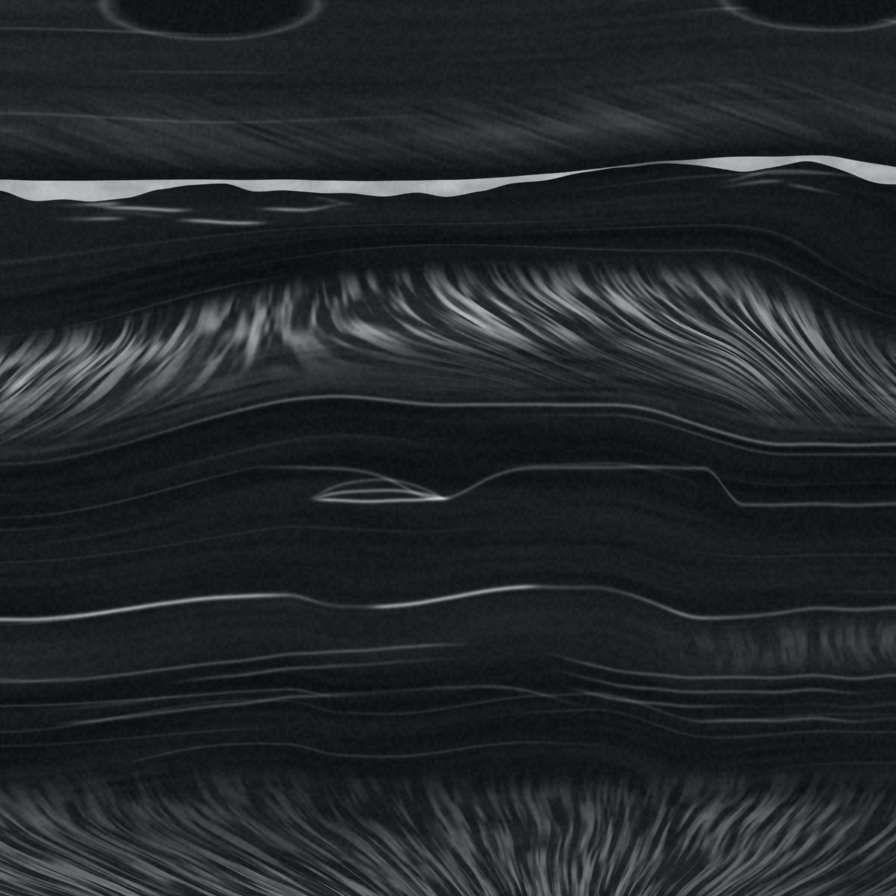
Reproduce this texture procedurally as a Shadertoy shader.

```glsl
const vec3 STONE_TINT = vec3(-0.007, 0.001, 0.006);
const float BLACK_TONE = 0.078;
const float GREY_TONE = 0.128;
const float VEIN_TONE = 0.74;
const float PLUME_GAIN = 0.46;
const float GRAIN_GAIN = 0.035;
const float STRANDS = 30.0;
#define ramp smoothstep

float hash(vec2 p) {
    vec3 q = fract(p.xyx * 0.1031);
    q += dot(q, q.yzx + 33.33);
    return fract((q.x + q.y) * q.z);
}

float noise(float x, float y) {
    vec2 p = vec2(x, y), i = floor(p), f = fract(p);
    f = f * f * (3.0 - 2.0 * f);
    return mix(mix(hash(i), hash(i + vec2(1, 0)), f.x),
               mix(hash(i + vec2(0, 1)), hash(i + vec2(1, 1)), f.x), f.y);
}

float bump(float x, float centre, float width) {
    float d = (x - centre) / width;
    return exp(-d * d);
}

float span(float a, float b, float soft, float x) {
    return ramp(a - soft, a + soft, x) * (1.0 - ramp(b - soft, b + soft, x));
}

// Heights of the main seams across the slab
float veinTop(float x) {
    return 0.799 + 0.027 * ramp(0.5, 0.85, x) - 0.016 * ramp(0.92, 1.03, x);
}
float plumeTop(float x) {
    return 0.625 + 0.081 * ramp(-0.05, 0.5, x) - 0.085 * ramp(0.8, 1.03, x);
}
float plumeBase(float x) {
    return 0.484 + 0.076 * ramp(0.0, 0.38, x) - 0.01 * ramp(0.38, 0.5, x) - 0.044 * ramp(0.68, 0.88, x);
}
float paleSeam(float x) {
    return 0.308 + 0.027 * ramp(0.0, 0.3, x) - 0.011 * ramp(0.32, 0.38, x)
         + 0.02 * ramp(0.42, 0.6, x) - 0.033 * ramp(0.66, 0.79, x) + 0.01 * ramp(0.8, 0.93, x);
}

// Height with the folding of the layers removed
float layerHeight(float x, float y) {
    float lift = mix(paleSeam(x) - 0.32, plumeBase(x) - 0.53, ramp(0.3, 0.5, y));
    lift = mix(lift, plumeTop(x) - 0.67, ramp(0.52, 0.66, y));
    lift = mix(lift, veinTop(x) - 0.805, ramp(0.7, 0.79, y));
    return y - lift + 0.012 * (noise(x * 4.0, y * 9.0) - 0.5);
}

// Short curved fibres that lean further with depth
float fibres(float x, float depth, float bend) {
    float u = x - bend * depth * depth + 0.016 * noise(x * 11.0, depth * 24.0);
    return ramp(0.28, 0.85, 0.6 * noise(u * 115.0, depth * 30.0) + 0.4 * noise(u * 230.0, depth * 60.0 + 9.0));
}

void mainImage(out vec4 fragColor, in vec2 fragCoord) {
    vec2 p = fragCoord / iResolution.xy;
    float x = p.x, y = p.y, v = layerHeight(x, y), pixel = 1.0 / iResolution.y;
    float wobble = 0.005 * (noise(x * 22.0, 3.0) - 0.5);

    // Dark and grey layers
    float grey = ramp(0.81, 0.85, v) * (0.65 + 0.5 * noise(x * 3.0, v * 12.0))
               + 0.8 * span(0.25, 0.315, 0.014, v) + 0.3 * span(0.34, 0.43, 0.03, v)
               + 0.4 * span(0.72, 0.775, 0.015, v) + 0.5 * (1.0 - ramp(0.06, 0.16, v));
    float tone = mix(BLACK_TONE, GREY_TONE, grey);
    tone += 0.035 * noise(x * 3.0, v * 42.0) + 0.03 * noise(x * 7.0, v * 150.0) - 0.029;

    // Faint hair above the vein and beside the pale seam
    float hair = noise((x + y * 1.6) * 26.0, (y + 0.35 * x) * 210.0);
    tone += 0.12 * hair * span(0.825, 0.89, 0.03, v) * (0.35 + 0.65 * noise(x * 5.0, y * 9.0));
    tone += 0.12 * fibres(x, 0.32 - y, 3.0) * span(0.265, 0.305, 0.015, v) * ramp(0.65, 0.95, x);

    // Feathered plume
    float top = plumeTop(x), base = plumeBase(x), t = (y - base) / (top - base);
    float crest = mix(0.66, 0.5, ramp(0.88, 1.0, x));
    float glow = ramp(-0.02, crest, t) * (1.0 - ramp(crest + 0.08, 1.06, t));
    glow *= 0.5 + 0.75 * noise(x * 6.0, t * 3.5 + 4.0);
    tone += glow * (0.06 + PLUME_GAIN * fibres(x, top - y + 0.02, mix(-8.0, 9.0, ramp(0.05, 0.6, x))));
    tone += 0.07 * span(0.02, 0.5, 0.06, t) * noise(x * 14.0, t * 30.0);

    // Lower feathers
    float edge = 0.09 + 0.05 * noise(x * 5.0, 7.0);
    float low = (1.0 - ramp(edge - 0.05, edge + 0.03, y)) * (0.3 + 0.85 * noise(x * 6.0, y * 14.0 + 2.0));
    tone += low * (0.01 + 0.29 * fibres(x, 0.16 - y, mix(8.0, -6.0, ramp(0.3, 0.9, x))));

    // Thin strands following the folds
    for (float i = 0.0; i < STRANDS; i++) {
        float height = mix(0.14, 1.0, (i + hash(vec2(i, 5))) / STRANDS) + 0.022 * (noise(x * 4.0, i * 3.7) - 0.5);
        float shown = ramp(0.4, 0.8, noise(x * 4.0 + i * 7.3, i)) * (1.0 - span(0.0, 1.0, 0.05, t));
        tone += shown * mix(0.03, 0.11, hash(vec2(i, 9))) * bump(v, height, 0.0018);
    }

    // Rounded pockets at the upper border
    for (float i = 0.0; i < 2.0; i++) {
        float r = length((p - vec2(0.235 + 0.69 * i, 0.995 + 0.01 * i)) / vec2(0.11, 0.036)) + 6.0 * wobble;
        tone = mix(BLACK_TONE, tone, ramp(0.85, 1.0, r)) + 0.12 * bump(r, 1.08, 0.06);
    }

    // Seams below the plume and across the lower half
    tone += 0.25 * bump(y, base - 0.002 + 0.3 * wobble, 0.0023) * (0.4 + 0.6 * ramp(0.1, 0.35, x));
    tone += 0.12 * bump(y, base - 0.013, 0.002) * ramp(0.5, 0.8, x);
    float broken = (0.25 + 0.75 * ramp(0.3, 0.7, noise(x * 18.0, 2.0))) * (1.0 - 0.6 * ramp(0.68, 0.85, x));
    tone += 0.48 * broken * bump(y, paleSeam(x) + 0.6 * wobble, 0.0026);
    for (float i = 0.0; i < 4.0; i++) {
        float arc = 0.192 + 0.016 * i + 0.04 * ramp(0.0, 0.5, x) - 0.035 * ramp(0.54, 0.74, x);
        tone += 0.16 * ramp(0.25, 0.75, noise(x * 7.0, i * 5.1)) * bump(y, arc + wobble, 0.0022);
    }

    // Wavy middle seam with a small bright lens
    float middle = 0.478 - 0.035 * bump(x, 0.49, 0.055) - 0.041 * ramp(0.785, 0.83, x);
    tone += 0.17 * ramp(0.25, 0.36, x) * bump(y, middle + 0.4 * wobble, 0.0024);
    float arch = 0.012 * max(0.0, 1.0 - pow(abs(x - 0.42) / 0.075, 2.0));
    for (float i = 0.0; i < 3.0; i++)
        tone += span(0.355, 0.495, 0.012, x) * (0.42 - 0.13 * i) * bump(y, 0.443 + i * arch + 1.2 * wobble, 0.0022);

    // White vein with a dark cap and trailing wisps
    float thick = 0.005 + 0.016 * bump(x, 0.07, 0.11) + 0.012 * bump(x, 0.45, 0.15) + 0.014 * bump(x, 0.84, 0.05)
                + 0.018 * bump(x, 0.985, 0.05) - 0.004 * bump(x, 0.72, 0.07);
    thick = max(0.001, thick + 0.009 * (noise(x * 28.0, 8.0) - 0.5));
    float below = veinTop(x) + 0.5 * wobble - y;
    tone = mix(tone, BLACK_TONE, 0.85 * span(-0.011, 0.0, 0.004, below));
    float reach = span(0.1, 0.36, 0.05, x) + 0.5 * span(0.82, 0.92, 0.03, x);
    for (float i = 0.0; i < 4.0; i++) {
        float drop = 0.022 + 0.007 * i + 0.014 * (noise(x * 15.0, i * 4.0) - 0.5);
        tone += 0.38 * reach * ramp(0.35, 0.7, noise(x * 12.0, i + 20.0)) * bump(below, drop, 0.0023);
    }
    float vein = span(0.0, thick, pixel, below) * (1.0 - 0.5 * bump(x, 0.72, 0.05));
    tone = mix(tone, VEIN_TONE - 0.12 * noise(x * 40.0, y * 110.0), vein);

    tone += GRAIN_GAIN * (noise(x * 300.0, y * 300.0) - 0.5);
    fragColor = vec4(clamp(tone + STONE_TINT, 0.0, 1.0), 1.0);
}
```
